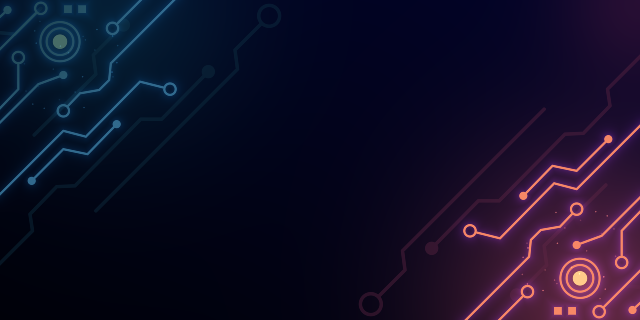
Give the GLSL for this background, as a Shadertoy shader.

```glsl
const float HEIGHT = 384.0; // design units along the canvas height

float hash(float n) {
    return fract(sin(n * 12.9898) * 4375.85);
}

float segment(vec2 p, vec2 a, vec2 b) {
    vec2 ab = b - a;
    return length(p - a - ab * clamp(dot(p - a, ab) / dot(ab, ab), 0.0, 1.0));
}

float path3(vec2 p, vec2 a, vec2 b, vec2 c) {
    return min(segment(p, a, b), segment(p, b, c));
}

float path4(vec2 p, vec2 a, vec2 b, vec2 c, vec2 d) {
    return min(path3(p, a, b, c), segment(p, c, d));
}

float ring(vec2 p, vec2 center, float radius, float halfWidth) {
    return abs(length(p - center) - radius) - halfWidth;
}

float disc(vec2 p, vec2 center, float radius) {
    return length(p - center) - radius;
}

float square(vec2 p, vec2 center, float halfSize) {
    vec2 d = abs(p - center) - halfSize;
    return max(d.x, d.y);
}

// Joins a hollow terminal to a trace, keeping its inside empty
float terminal(float trace, vec2 p, vec2 center, float radius, float halfWidth) {
    float hollow = max(trace, -disc(p, center, radius));
    return min(hollow, ring(p, center, radius, halfWidth));
}

float coverage(float d, float pixel) {
    return smoothstep(0.5 * pixel, -0.5 * pixel, d);
}

float halo(vec2 p, vec2 center, float radius) {
    vec2 d = (p - center) / radius;
    return exp(-dot(d, d));
}

// Thin bright traces, measured from a canvas corner
float brightTraces(vec2 p) {
    const float W = 1.35, R = 6.8, DOT = 4.9;
    float d = path4(p, vec2(204, 107), vec2(168, 98), vec2(103, 164), vec2(76, 157));
    d = min(d, segment(p, vec2(76, 157), vec2(-2, 235))) - W;
    d = terminal(d, p, vec2(204, 107), R, W);

    float e = path4(p, vec2(76, 133), vec2(96, 112), vec2(119, 108), vec2(131, 96));
    e = min(e, path3(p, vec2(131, 96), vec2(133, 76), vec2(212, -3))) - W;
    d = min(d, terminal(e, p, vec2(76, 133), R, W));

    e = path4(p, vec2(140, 149), vec2(105, 185), vec2(76, 179), vec2(38, 217)) - W;
    e = min(e, min(disc(p, vec2(140, 149), DOT), disc(p, vec2(38, 217), DOT)));
    d = min(d, e);

    e = path3(p, vec2(76, 90), vec2(46, 101), vec2(-3, 150)) - W;
    d = min(d, min(e, disc(p, vec2(76, 90), DOT)));
    e = path3(p, vec2(22, 69), vec2(22, 107), vec2(-3, 133)) - W;
    d = min(d, terminal(e, p, vec2(22, 69), R, W));
    e = segment(p, vec2(135, 34), vec2(172, -3)) - W;
    d = min(d, terminal(e, p, vec2(135, 34), R, W));
    e = segment(p, vec2(49, 10), vec2(-3, 62)) - W;
    d = min(d, terminal(e, p, vec2(49, 10), R, W));
    e = segment(p, vec2(9, 12), vec2(-3, 23)) - W;
    return min(d, min(e, disc(p, vec2(9, 12), DOT)));
}

// Wide faint traces behind the bright ones
float faintTraces(vec2 p) {
    const float W = 2.1, DOT = 8.0;
    float d = path4(p, vec2(323, 19), vec2(282, 60), vec2(285, 83), vec2(115, 253)) - W;
    d = terminal(d, p, vec2(323, 19), 12.5, W);
    float e = path4(p, vec2(250, 86), vec2(194, 143), vec2(169, 143), vec2(90, 223));
    e = min(e, path3(p, vec2(90, 223), vec2(68, 224), vec2(36, 257)));
    e = min(e, path3(p, vec2(36, 257), vec2(39, 277), vec2(-3, 319)));
    e = min(e, path4(p, vec2(148, 30), vec2(112, 66), vec2(115, 89), vec2(41, 162)));
    e = min(e, path3(p, vec2(-3, 39), vec2(18, 41), vec2(49, 10))) - W;
    e = min(e, min(disc(p, vec2(250, 86), DOT), disc(p, vec2(148, 30), DOT)));
    return min(d, e);
}

// Target rings and the pair of squares
float emblem(vec2 p, vec2 center) {
    float d = min(ring(p, center, 23.5, 1.3), ring(p, center, 16.0, 1.3));
    vec2 pad = vec2(abs(p.x - 90.0), p.y);
    return min(d, square(pad, vec2(8.5, 11), 4.6));
}

float sparks(vec2 p, float pixel) {
    float light = 0.0;
    for (float i = 1.0; i < 25.0; i++) {
        vec2 spot = vec2(25, 25) + vec2(125, 110) * vec2(hash(i), hash(i + 40.0));
        light += coverage(disc(p, spot, 0.9), pixel) * (0.25 + 0.6 * hash(i + 80.0));
    }
    return light;
}

vec3 background(vec2 p, vec2 size) {
    float rise = clamp(0.5 * (p.x / size.x + p.y / size.y), 0.0, 1.0);
    vec3 color = mix(vec3(0.0, 0.004, 0.035), vec3(0.005, 0.012, 0.16), rise);
    color += vec3(0.015, 0.11, 0.10) * halo(p, vec2(125, size.y - 15.0), 160.0);
    color += vec3(0.36, 0.14, 0.15) * halo(p, vec2(size.x - 45.0, 15), 185.0);
    return color + vec3(0.14, 0.04, 0.04) * halo(p, size, 95.0);
}

void mainImage(out vec4 fragColor, in vec2 fragCoord) {
    float pixel = HEIGHT / iResolution.y;
    vec2 size = iResolution.xy * pixel;
    vec2 p = fragCoord * pixel;
    vec3 color = background(p, size);

    // Half-turn symmetry: both corners share one circuit
    bool warm = p.x > 0.5 * size.x;
    vec2 q = warm ? vec2(size.x - p.x, p.y) : vec2(p.x, size.y - p.y);
    float reach = smoothstep(60.0, 200.0, length(q));
    vec3 coolInk = mix(vec3(0.14, 0.30, 0.36), vec3(0.20, 0.43, 0.57), reach);
    vec3 ink = warm ? vec3(1.0, 0.55, 0.40) : coolInk;
    vec3 faintInk = warm ? vec3(0.38, 0.15, 0.27) : vec3(0.06, 0.20, 0.27);
    vec3 glowInk = warm ? vec3(0.13, 0.04, 0.20) : vec3(0.01, 0.07, 0.12);
    vec3 coreInk = warm ? vec3(1.0, 0.80, 0.54) : vec3(0.28, 0.42, 0.40);

    vec2 center = vec2(72, 50);
    float shape = min(brightTraces(q), emblem(q, center));
    color = mix(color, faintInk, 0.4 * coverage(faintTraces(q), pixel));
    color += glowInk * exp(-max(shape, 0.0) / 5.0);
    color += 0.2 * ink * halo(q, center, 18.0);
    color = mix(color, ink, 0.95 * coverage(shape, pixel));
    color = mix(color, coreInk, coverage(disc(q, center, 8.7), pixel));
    color += 0.6 * ink * sparks(q, pixel);
    fragColor = vec4(color, 1.0);
}
```
